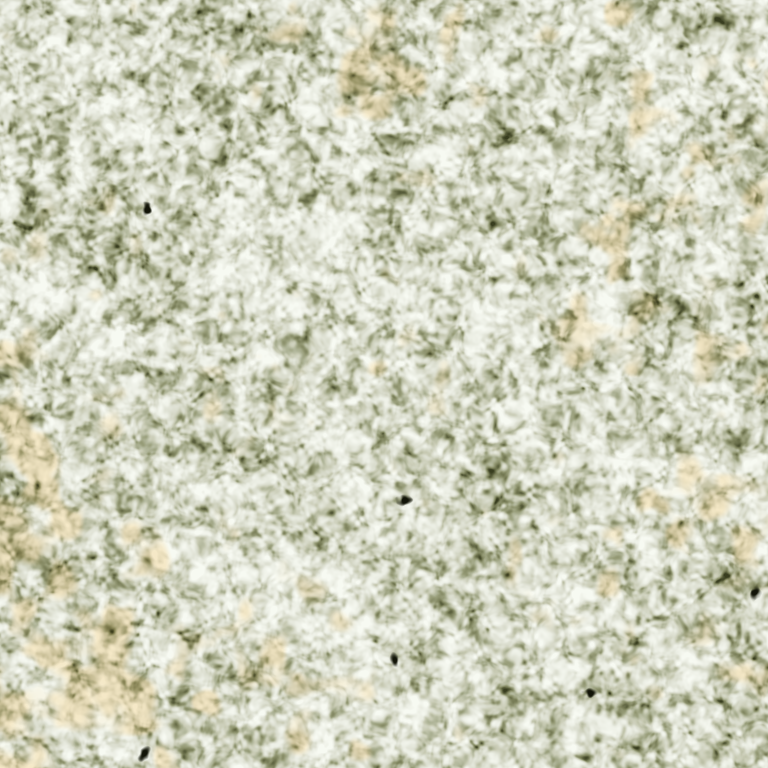
Write a Shadertoy shader that draws this texture.

```glsl
float hash(vec2 p) {
    return fract(sin(dot(p, vec2(127.1, 311.7))) * 43758.5453);
}

vec2 rotate(vec2 p, float angle) {
    float c = cos(angle), s = sin(angle);
    return vec2(c * p.x - s * p.y, s * p.x + c * p.y);
}

// Smooth value noise in 0..1
float noise(vec2 p) {
    vec2 cell = floor(p);
    vec2 f = fract(p);
    f = f * f * (3.0 - 2.0 * f);
    float low = mix(hash(cell), hash(cell + vec2(1, 0)), f.x);
    float high = mix(hash(cell + vec2(0, 1)), hash(cell + vec2(1, 1)), f.x);
    return mix(low, high, f.y);
}

// Zero-mean noise layer with its own direction and offset
float layer(vec2 uv, float frequency, float angle) {
    return noise(rotate(uv, angle) * frequency + angle * 37.0) - 0.5;
}

// Mixed grain sizes, scaled to unit deviation
float grainTone(vec2 uv) {
    float sum = 0.25 * layer(uv, 9.0, 0.4)
              + 0.35 * layer(uv, 30.0, 1.1)
              + 0.80 * layer(uv, 70.0, 0.7)
              + 0.75 * layer(uv, 145.0, 0.2)
              + 0.25 * layer(uv, 240.0, 0.9);
    return sum / 0.258;
}

// Mineral colours from dark flecks to pale quartz
vec3 stoneColor(float tone) {
    const int COUNT = 8;
    float stops[COUNT] = float[](-3.2, -2.33, -1.64, -1.13, -0.58, 0.10, 1.04, 2.2);
    vec3 colors[COUNT] = vec3[](
        vec3(0.22, 0.24, 0.12), vec3(0.47, 0.49, 0.34),
        vec3(0.60, 0.62, 0.48), vec3(0.69, 0.71, 0.60),
        vec3(0.78, 0.79, 0.70), vec3(0.85, 0.86, 0.80),
        vec3(0.92, 0.93, 0.89), vec3(0.97, 0.98, 0.95));
    vec3 color = colors[0];
    for (int i = 1; i < COUNT; i++) {
        float t = clamp((tone - stops[i - 1]) / (stops[i] - stops[i - 1]), 0.0, 1.0);
        color = mix(color, colors[i], t);
    }
    return color;
}

// Soft rusty patches, denser toward the lower left
float stainMask(vec2 uv) {
    float region = layer(uv, 4.0, 2.3) + 0.35 * (1.0 - smoothstep(0.1, 0.9, length(uv)));
    float patches = layer(uv, 24.0, 1.7) + 0.3 * layer(uv, 60.0, 2.9);
    return smoothstep(0.2, 0.55, patches + 0.45 * region);
}

// Rare black specks with ragged outlines
float speckMask(vec2 uv, float grid, float chance) {
    vec2 cell = floor(uv * grid);
    vec2 center = 0.35 + 0.3 * vec2(hash(cell + 3.1), hash(cell + 8.7));
    vec2 offset = rotate(fract(uv * grid) - center, 6.28 * hash(cell + 5.3));
    float ragged = 0.16 * layer(uv, 150.0, 0.5);
    float distanceToSpeck = length(offset * vec2(0.75, 1.25)) + ragged;
    float present = step(hash(cell + 17.9), chance);
    return present * (1.0 - smoothstep(0.06, 0.2, distanceToSpeck));
}

void mainImage(out vec4 fragColor, in vec2 fragCoord) {
    vec2 uv = fragCoord / iResolution.y;

    // Slightly bent coordinates break up the lattice
    vec2 bend = vec2(layer(uv, 45.0, 3.3), layer(uv, 45.0, 4.1));
    vec3 color = stoneColor(grainTone(uv + 0.008 * bend));

    // Warm stains and black specks over the grain
    const vec3 RUST_TINT = vec3(0.99, 0.93, 0.82);
    const vec3 SPECK_COLOR = vec3(0.07, 0.08, 0.03);
    color *= mix(vec3(1.0), RUST_TINT, stainMask(uv));
    color = mix(color, SPECK_COLOR, speckMask(uv, 24.0, 0.012));

    fragColor = vec4(color, 1.0);
}
```
